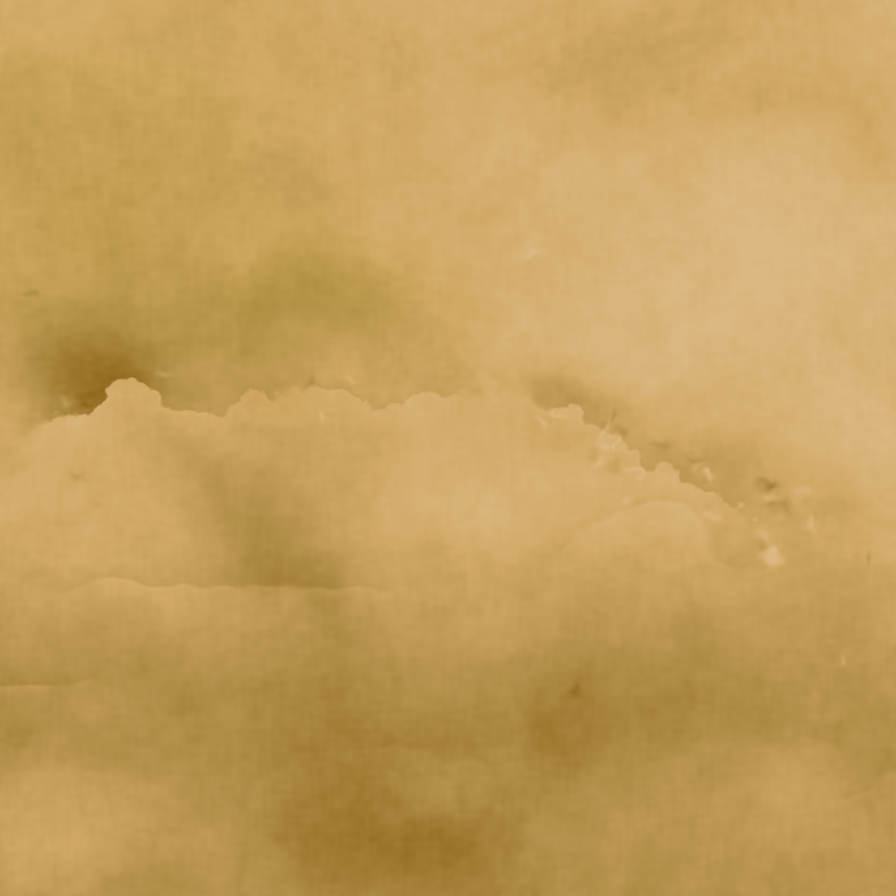
This texture is drawn by a Shadertoy shader. Its source:

```glsl
// Golden ochre haze: a soft cloud bank with a ragged crest, dim hollows and pale flecks
float hash(vec2 p) {
    return fract(sin(dot(p, vec2(127.1, 311.7))) * 43758.5453);
}

float noise(vec2 p) {
    vec2 i = floor(p), f = fract(p);
    f = f * f * (3.0 - 2.0 * f);
    return mix(mix(hash(i), hash(i + vec2(1, 0)), f.x),
               mix(hash(i + vec2(0, 1)), hash(i + vec2(1, 1)), f.x), f.y);
}

// Layered noise centered on zero
float fbm(vec2 p) {
    float sum = 0.0, amp = 0.5;
    for (int i = 0; i < 5; i++) {
        sum += amp * (noise(p) - 0.5);
        p = mat2(1.6, 1.2, -1.2, 1.6) * p + 7.3;
        amp *= 0.52;
    }
    return sum;
}

// Soft elliptical patch
float patchAt(vec2 p, vec2 center, vec2 radius) {
    vec2 q = (p - center) / radius;
    return exp(-dot(q, q));
}

// Broad plateau that falls away to the right
float crest(float x) {
    float q = (x - 0.37) / 0.38;
    return 0.40 + 0.17 * exp(-q * q * q * q);
}

// Tone 0..1 from deep ochre to pale sand
vec3 ochre(float t) {
    vec3 c = mix(vec3(0.57, 0.41, 0.12), vec3(0.69, 0.55, 0.28), clamp(t / 0.4, 0.0, 1.0));
    c = mix(c, vec3(0.82, 0.66, 0.40), clamp((t - 0.4) / 0.4, 0.0, 1.0));
    return mix(c, vec3(0.86, 0.72, 0.51), clamp((t - 0.8) / 0.3, 0.0, 1.0));
}

void mainImage(out vec4 fragColor, in vec2 fragCoord) {
    vec2 p = fragCoord / iResolution.xy;
    float broad = fbm(p * vec2(3.5, 4.5) + 3.0);
    vec2 w = p + 0.13 * vec2(fbm(p * 6.0 + 11.0), fbm(p * 6.0 + 40.0));
    float fine = fbm(w * 14.0 + 20.0);

    // Haze above the crest
    float haze = 0.83 + 0.36 * broad + 0.20 * fine;
    haze += 0.16 * patchAt(w, vec2(0.80, 0.68), vec2(0.32, 0.20));
    haze += 0.24 * patchAt(w, vec2(1.0, 0.50), vec2(0.09, 0.07));
    haze -= 0.18 * patchAt(w, vec2(0.78, 0.93), vec2(0.15, 0.10));
    haze -= 0.16 * patchAt(w, vec2(0.08, 0.80), vec2(0.20, 0.14));
    haze -= 0.27 * patchAt(w, vec2(0.35, 0.65), vec2(0.14, 0.07));
    haze -= 0.66 * patchAt(w, vec2(0.10, 0.57), vec2(0.085, 0.095));
    haze -= 0.24 * patchAt(w, vec2(0.63, 0.54), vec2(0.12, 0.04));
    haze -= 0.20 * patchAt(w, vec2(0.80, 0.45), vec2(0.10, 0.05));

    // Bank below, dimming downward
    float bank = mix(0.47, 0.84, smoothstep(0.12, 0.46, p.y + 0.15 * broad));
    bank += 0.42 * broad + 0.24 * fine;
    vec2 s = mat2(0.77, 0.64, -0.64, 0.77) * (w - vec2(0.28, 0.38));
    bank -= 0.28 * patchAt(s * mat2(0.0, -1.0, 1.0, 0.0), vec2(0.0), vec2(0.04, 0.12));
    bank -= 0.26 * patchAt(w, vec2(0.44, 0.07), vec2(0.10, 0.06));
    bank -= 0.10 * patchAt(w, vec2(0.68, 0.24), vec2(0.20, 0.08));
    bank += 0.26 * patchAt(w, vec2(0.05, 0.08), vec2(0.13, 0.09));
    bank += 0.14 * patchAt(w, vec2(0.85, 0.14), vec2(0.20, 0.06));

    // Faint inner billows: a lit brink with a slow falloff beneath
    for (int i = 0; i < 3; i++) {
        float k = float(i);
        float d = p.y - 0.12 - 0.11 * k - 0.30 * fbm(p * vec2(4.0, 7.0) + 17.0 * k);
        float open = smoothstep(0.45, 0.75, noise(p * 4.0 + 31.0 * k));
        bank += 0.12 * open * (smoothstep(0.008, -0.008, d) * exp(min(d, 0.0) / 0.05)
              - smoothstep(-0.008, 0.008, d) * exp(-max(d, 0.0) / 0.05));
    }

    // Ragged crest, crisp in places and lost in others
    float lumps = 0.09 * fbm(p * 9.0 + 60.0) + 0.04 * fbm(p * 36.0);
    float scallop = 0.020 * (abs(sin(p.x * 21.0 + 2.0 * noise(p * 6.0))) - 0.6);
    float edge = p.y - crest(p.x) - lumps - scallop;
    float lost = smoothstep(0.45, 0.75, noise(vec2(p.x * 9.0, 5.0)));
    float blur = mix(0.003, 0.016, lost) + 0.12 * smoothstep(0.82, 1.0, p.x);
    float above = smoothstep(-blur, blur, edge);
    float tone = mix(bank, haze, above);
    float fade = (1.0 - smoothstep(0.75, 0.92, p.x)) * (1.0 - 0.6 * lost);
    tone += 0.09 * fade * exp(min(edge, 0.0) / 0.012) * (1.0 - above);
    tone -= 0.17 * fade * exp(-max(edge, 0.0) / 0.030) * above;

    // Small pale and dark flecks, most of them along the right of the crest
    vec2 q = p + 0.014 * (vec2(noise(p * 80.0), noise(p * 80.0 + 30.0)) - 0.5);
    for (int i = 0; i < 46; i++) {
        float k = float(i);
        float x = i < 26 ? mix(0.60, 0.90, hash(vec2(k, 1.0))) : hash(vec2(k, 2.0));
        float y = crest(x) + 0.09 * (hash(vec2(k, 3.0)) - 0.35);
        if (i > 36) y = hash(vec2(k, 4.0)) * 0.9;
        vec2 size = mix(vec2(0.003), vec2(0.011, 0.009), vec2(hash(vec2(k, 5.0)), hash(vec2(k, 6.0))));
        float strength = hash(vec2(k, 7.0)) < 0.6 ? 0.24 : -0.22;
        tone += strength * patchAt(q, vec2(x, y), size);
    }

    // Mottling and faint woven grain
    tone += 0.07 * (noise(w * 48.0) - 0.5) + 0.05 * (noise(p * 110.0) - 0.5);
    tone += 0.05 * (noise(p * vec2(210.0, 50.0)) + noise(p * vec2(70.0, 190.0)) - 1.0);

    vec3 color = ochre(clamp(tone, 0.0, 1.1));
    float olive = patchAt(w, vec2(0.10, 0.80), vec2(0.22, 0.18))
                + patchAt(w, vec2(0.36, 0.66), vec2(0.14, 0.08));
    fragColor = vec4(color + vec3(-0.004, 0.004, -0.025) * olive, 1.0);
}
```
